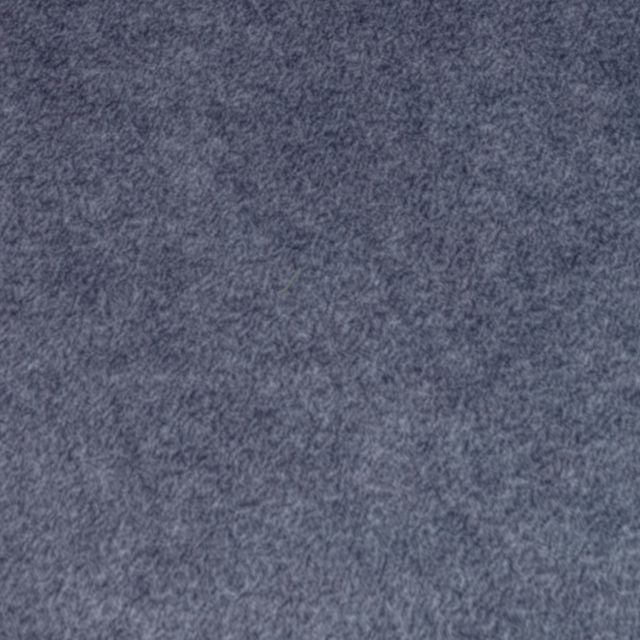
A WebGL 2 fragment shader for this texture:

```glsl
#version 300 es
precision highp float;
// Blue-grey felted carpet seen at a slight slant: short leaning tufts of
// gradient noise, finer and darker towards the top, over blotchy mottling and
// tint drifts, with a few pale flecks and one stray greenish fibre.

#define TUFT_FREQ   vec2(112.0, 74.0)  // tufts across and along their lean
#define FIBRE_FREQ  vec2(160.0, 122.0) // finer specks between the tufts
#define TUFT_LEAN   0.30               // sideways shift per unit of height
#define TUFT_AMP    0.155
#define FIBRE_AMP   0.098
#define MOTTLE_AMP  0.078
#define CLOUD_AMP   0.062
#define SLANT       0.26               // how much the grain tightens upwards
#define SHADE_FALL  0.085              // darkening from bottom to top
#define FLECK_SHARE 0.12               // share of cells holding a pale fleck
#define BASE_COLOUR vec3(0.345, 0.362, 0.434)

uniform vec2 u_resolution;
out vec4 fragColor;

// Integer hash of a lattice cell, two values in 0..1
vec2 hash2(ivec2 cell) {
    uvec2 q = uvec2(cell) * uvec2(1597334673u, 3812015801u);
    uint h = (q.x ^ q.y) * 1597334673u;
    h = (h ^ (h >> 15u)) * 2246822519u;
    h ^= h >> 13u;
    return vec2(h & 65535u, h >> 16u) / 65535.0;
}

float cornerRamp(ivec2 cell, vec2 offset) {
    float angle = 6.28318 * hash2(cell).x;
    return dot(vec2(cos(angle), sin(angle)), offset);
}

// Gradient noise, roughly -0.7..0.7
float gradientNoise(vec2 p) {
    ivec2 i = ivec2(floor(p));
    vec2 f = fract(p);
    vec2 u = f * f * f * (f * (f * 6.0 - 15.0) + 10.0);
    float low = mix(cornerRamp(i, f),
                    cornerRamp(i + ivec2(1, 0), f - vec2(1, 0)), u.x);
    float high = mix(cornerRamp(i + ivec2(0, 1), f - vec2(0, 1)),
                     cornerRamp(i + ivec2(1, 1), f - vec2(1, 1)), u.x);
    return mix(low, high, u.y);
}

// Small soft pale spot, kept inside its own cell
float fleck(vec2 p) {
    ivec2 cell = ivec2(floor(p));
    vec2 centre = 0.2 + 0.6 * hash2(cell + 300);
    vec2 pick = hash2(cell + 700);
    vec2 d = fract(p) - centre;
    d.x -= TUFT_LEAN * d.y;
    float spot = exp(-dot(d * d, vec2(420.0, 200.0)));
    return spot * step(pick.x, FLECK_SHARE) * (0.4 + 0.6 * pick.y);
}

// Thin bent strand, brighter at its lower end
float strand(vec2 p) {
    vec2 d = p - vec2(0.456, 0.562);
    float along = dot(d, vec2(0.78, 0.62));
    float across = dot(d, vec2(-0.62, 0.78));
    across -= 0.004 * sin(along * 90.0);
    float body = 1.0 - smoothstep(0.024, 0.036, abs(along));
    return body * (1.0 - smoothstep(0.0008, 0.0034, abs(across)))
                * (0.75 - 8.0 * along);
}

void main() {
    vec2 uv = gl_FragCoord.xy / min(u_resolution.x, u_resolution.y);

    // Foreshortened ground plane with slightly wandering tuft direction
    vec2 ground = vec2((uv.x - 0.5) * (1.0 + SLANT * uv.y),
                       uv.y * (1.0 + SLANT * uv.y));
    vec2 sway = vec2(gradientNoise(ground * 26.0),
                     gradientNoise(ground * 26.0 + 41.3));
    vec2 pile = ground + 0.005 * sway;
    vec2 leaning = vec2(pile.x - TUFT_LEAN * pile.y, pile.y);
    vec2 crossing = vec2(pile.x + 0.4 * pile.y, pile.y - 0.4 * pile.x);

    // Grain, from tufts to broad patches
    float tufts = gradientNoise(leaning * TUFT_FREQ);
    float fibres = gradientNoise(crossing * FIBRE_FREQ + 17.7);
    float mottle = gradientNoise(crossing * 46.0 + 5.1)
                 + 0.8 * gradientNoise(ground * 22.0 + 8.6);
    float clouds = 0.8 * gradientNoise(crossing * 10.0 + 2.4)
                 + 0.7 * gradientNoise(uv * 4.3 + 9.2);

    float light = TUFT_AMP * tufts + FIBRE_AMP * fibres
                + MOTTLE_AMP * mottle + CLOUD_AMP * clouds
                + SHADE_FALL * (0.5 - uv.y);
    vec3 colour = BASE_COLOUR + light * vec3(1.0, 1.02, 0.98);

    // Tint drifts from violet on the left to steel blue at lower right
    float tint = 0.4 * gradientNoise(uv * 9.0 + 31.0)
               + 0.5 * gradientNoise(ground * 48.0 + 63.0)
               + 0.6 * (uv.x - 0.5) - 0.25 * (uv.y - 0.5);
    colour += tint * vec3(-0.022, 0.011, 0.004);

    // Stray bits
    colour += fleck(uv * 13.0) * vec3(0.13, 0.15, 0.15);
    colour = mix(colour, vec3(0.45, 0.52, 0.47), 0.75 * clamp(strand(uv), 0.0, 1.0));

    fragColor = vec4(clamp(colour, 0.0, 1.0), 1.0);
}
```
